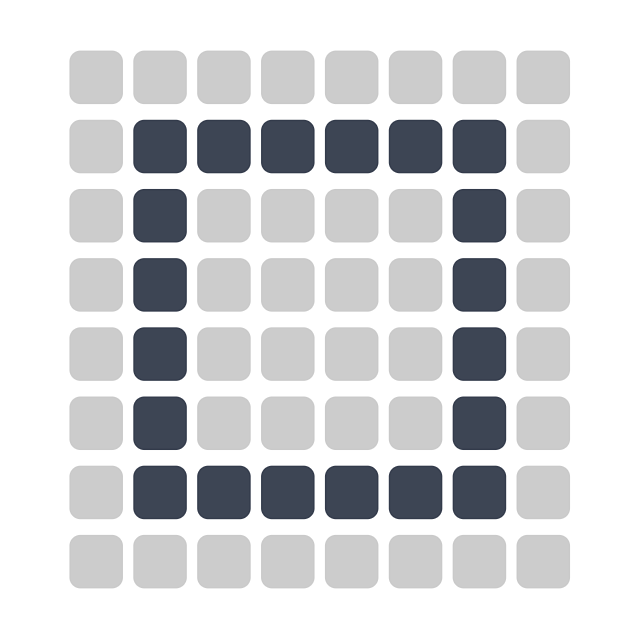
Write a Shadertoy shader that draws this pattern.

```glsl
// Draws an 8 by 8 grid of rounded grey tiles with a dark square ring of tiles inside it.

#define GRID_COUNT  8.0
#define GRID_CENTER vec2(0.4996, 0.5008)
#define GRID_PITCH  vec2(0.0998, 0.1081)
#define TILE_HALF   0.0418
#define TILE_RADIUS 0.0172
#define RING_LEVEL  2.5
#define RIM_WIDTH   0.0022
#define RIM_BOOST   0.06
#define PAPER_COLOR vec3(1.0)
#define LIGHT_COLOR vec3(0.80)
#define DARK_COLOR  vec3(0.24, 0.27, 0.33)

// Signed distance to a rounded square centred on the origin
float roundedSquare(vec2 p, float halfSize, float radius) {
    vec2 q = abs(p) - halfSize + radius;
    return length(max(q, 0.0)) + min(max(q.x, q.y), 0.0) - radius;
}

void mainImage(out vec4 fragColor, in vec2 fragCoord) {
    // Square canvas units, centred on wider or taller canvases
    float canvasSize = min(iResolution.x, iResolution.y);
    float pixel = 1.0 / canvasSize;
    vec2 uv = (fragCoord - 0.5 * iResolution.xy) * pixel + 0.5;

    // Nearest cell, indexed from the middle in half steps
    vec2 grid = (uv - GRID_CENTER) / GRID_PITCH;
    float lastCell = 0.5 * GRID_COUNT - 0.5;
    vec2 cell = clamp(floor(grid) + 0.5, -lastCell, lastCell);
    vec2 local = (grid - cell) * GRID_PITCH;

    // Cells on one square level form the dark ring
    float level = max(abs(cell.x), abs(cell.y));
    bool onRing = abs(level - RING_LEVEL) < 0.25;
    vec3 tileColor = onRing ? DARK_COLOR : LIGHT_COLOR;

    // Smooth tile edge with a faint, stronger-toned rim
    float dist = roundedSquare(local, TILE_HALF, TILE_RADIUS);
    float coverage = clamp(0.5 - dist / pixel, 0.0, 1.0);
    float rim = clamp((dist + RIM_WIDTH) / pixel + 0.5, 0.0, 1.0);
    vec3 color = mix(PAPER_COLOR, tileColor, coverage * (1.0 + RIM_BOOST * rim));

    fragColor = vec4(color, 1.0);
}
```
